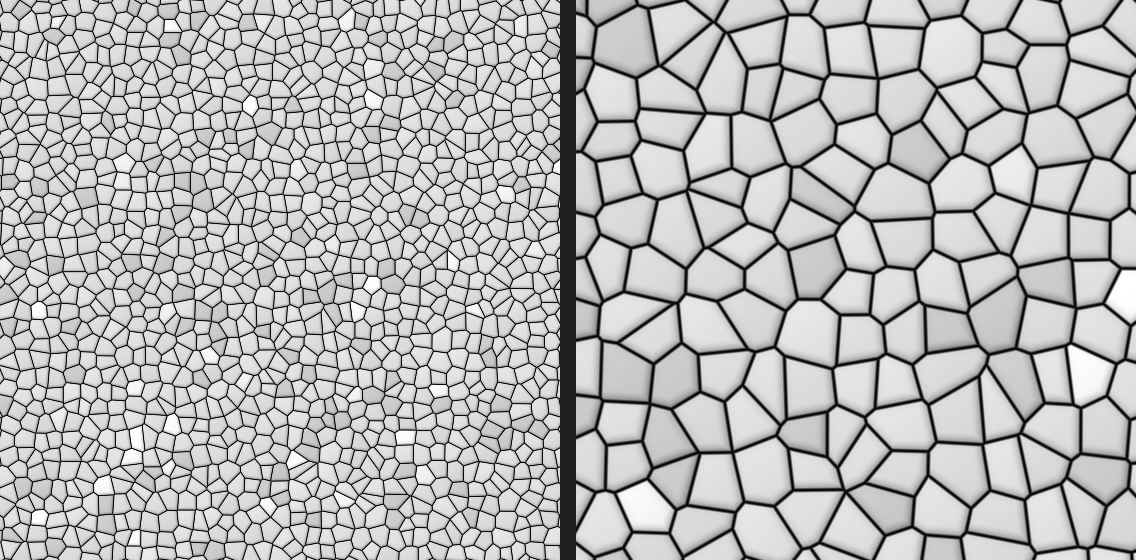
Left, the full canvas; right, a detail of the centre.
Reproduce this texture procedurally as a three.js fragment shader.

```glsl
// Pale grey cobblestone mosaic: irregular bevelled cells with thin black joints.
varying vec2 vUv;

const float CELLS = 35.0;            // stones across the canvas
const float JITTER = 0.82;           // irregularity of stone centres
const float JOINT_INNER = 0.005;     // joint profile, in cell units
const float JOINT_OUTER = 0.062;
const float BEVEL_WIDTH = 0.26;      // reach of the edge shading
const float BEVEL_DEPTH = 0.34;
const float DOME = 0.035;            // slope of light across each stone
const float TONE_SPREAD = 0.045;     // tone change between ordinary stones
const float DARK_SHARE = 0.09;
const float DARK_DROP = 0.085;
const float BRIGHT_SHARE = 0.035;
const float BRIGHT_LIFT = 0.09;
const vec2 SHADE_DIR = vec2(0.6, -0.8);   // side of a stone away from the light
const vec3 JOINT_COLOR = vec3(0.03);
const vec3 STONE_COLOR = vec3(0.872);

vec2 hash2(vec2 p) {
  vec3 q = fract(p.xyx * vec3(0.1031, 0.1030, 0.0973));
  q += dot(q, q.yzx + 33.33);
  return fract((q.xx + q.yz) * q.zy);
}

vec2 stoneCentre(vec2 cell) {
  return cell + 0.5 + JITTER * (hash2(cell + 17.0) - 0.5);
}

// Broad layered waves that gather the darker stones into loose groups.
float patches(vec2 p) {
  return 0.5 * sin(p.x * 0.71 + 1.7 * sin(p.y * 0.43))
       + 0.5 * sin(p.y * 0.83 + 1.3 * sin(p.x * 0.57 + 2.0));
}

float stoneTone(vec2 cell) {
  vec2 h = hash2(cell + 91.0);
  float darkShare = DARK_SHARE * (1.0 + 0.9 * patches(cell));
  float tone = TONE_SPREAD * (h.x - 0.5);
  tone -= DARK_DROP * step(h.y, darkShare) * (0.6 + 0.6 * h.x);
  tone += BRIGHT_LIFT * step(1.0 - BRIGHT_SHARE, h.y) * (0.6 + 0.6 * h.x);
  return tone;
}

void main() {
  vec2 p = vUv * CELLS;

  // Nearest stone centre.
  vec2 home = floor(p);
  vec2 nearest = home;
  float best = 1e3;
  for (int j = -1; j <= 1; j++) {
    for (int i = -1; i <= 1; i++) {
      vec2 cell = floor(p) + vec2(float(i), float(j));
      vec2 toCentre = stoneCentre(cell) - p;
      float d = dot(toCentre, toCentre);
      if (d < best) {
        best = d;
        home = cell;
        nearest = toCentre;
      }
    }
  }

  // Distance to the joints, and the strongest bevel shade among them.
  float edge = 1e3;
  float bevel = 0.0;
  for (int j = -2; j <= 2; j++) {
    for (int i = -2; i <= 2; i++) {
      if (i == 0 && j == 0) continue;
      vec2 other = stoneCentre(home + vec2(float(i), float(j))) - p;
      vec2 across = normalize(other - nearest);
      float d = dot(0.5 * (nearest + other), across);
      float falloff = clamp(1.0 - d / BEVEL_WIDTH, 0.0, 1.0);
      float facing = smoothstep(-0.5, 0.9, dot(across, SHADE_DIR));
      bevel = max(bevel, falloff * falloff * (0.12 + 0.88 * facing));
      edge = min(edge, d);
    }
  }

  // Stone surface, then the dark joint over it.
  vec3 stone = STONE_COLOR + stoneTone(home);
  stone += DOME * dot(nearest, SHADE_DIR);
  stone -= BEVEL_DEPTH * bevel;
  float surface = smoothstep(JOINT_INNER, JOINT_OUTER, edge);
  gl_FragColor = vec4(mix(JOINT_COLOR, stone, surface), 1.0);
}
```
